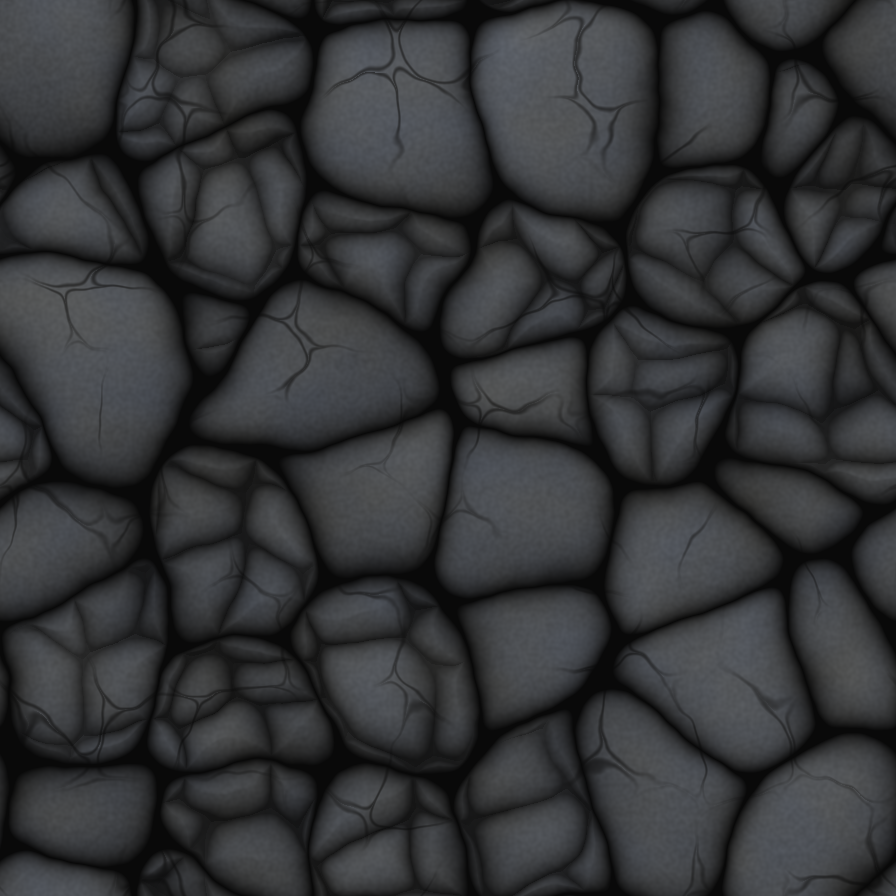
Give the GLSL for this texture, as a WebGL 1 fragment shader.

```glsl
precision highp float;
uniform vec2 u_resolution;

const vec2 LIGHT = vec2(-0.35, 0.94);

struct Stone {
  float edge;   // distance to the rounded outline
  vec2 slope;   // direction towards the nearest outline
  vec2 offset;  // position relative to the stone centre
  vec3 id;      // random values of the stone
};

vec3 hash3(vec2 cell, float seed) {
  vec3 h = fract(vec3(cell.xyx + seed) * vec3(0.1031, 0.1030, 0.0973));
  h += dot(h, h.yxz + 33.33);
  return fract((h.xxy + h.yzz) * h.zyx);
}

vec2 wrapCell(vec2 cell, float count) {
  return cell - count * floor((cell + 0.5) / count);
}

float cornerNoise(vec2 cell, vec2 f, float count, float seed) {
  float angle = 6.2832 * hash3(wrapCell(cell, count), seed).x;
  return dot(vec2(cos(angle), sin(angle)), f);
}

// Gradient noise that repeats after one canvas
float noise(vec2 p, float count, float seed) {
  vec2 q = p * count, c = floor(q), f = q - c;
  vec2 u = f * f * f * (f * (f * 6.0 - 15.0) + 10.0);
  vec2 e = vec2(1.0, 0.0);
  float low = mix(cornerNoise(c, f, count, seed),
                  cornerNoise(c + e, f - e, count, seed), u.x);
  float high = mix(cornerNoise(c + e.yx, f - e.yx, count, seed),
                   cornerNoise(c + 1.0, f - 1.0, count, seed), u.x);
  return mix(low, high, u.y);
}

vec2 warp(vec2 p, float count, float seed) {
  return vec2(noise(p, count, seed), noise(p, count, seed + 7.0));
}

float relief(vec2 p) {
  float sum = 0.0, amp = 0.5, count = 12.0;
  for (int i = 0; i < 4; i++) {
    sum += amp * noise(p, count, 50.0 + count);
    amp *= 0.6;
    count *= 2.0;
  }
  return sum;
}

// Weighted cells with softly rounded corners
Stone stones(vec2 p, float count, float seed, float spread) {
  vec2 q = p * count, base = floor(q), nearCell = base, nearest = vec2(0.0);
  float best = 1e3;
  Stone s;
  for (int j = -2; j <= 2; j++) for (int i = -2; i <= 2; i++) {
    vec2 cell = base + vec2(float(i), float(j));
    vec3 id = hash3(wrapCell(cell, count), seed);
    vec2 r = cell + 0.12 + 0.76 * id.xy - q;
    float power = dot(r, r) - spread * id.z;
    if (power < best) {
      best = power;
      nearCell = cell;
      nearest = r;
      s.id = id;
    }
  }
  const float SHARPNESS = 15.0;
  float sum = 1e-6;
  vec2 slope = vec2(0.0);
  for (int j = -2; j <= 2; j++) for (int i = -2; i <= 2; i++) {
    if (i == 0 && j == 0) continue;
    vec2 cell = nearCell + vec2(float(i), float(j));
    vec3 id = hash3(wrapCell(cell, count), seed);
    vec2 r = cell + 0.12 + 0.76 * id.xy - q;
    vec2 gap = r - nearest;
    float span = length(gap);
    float d = (dot(r, r) - spread * id.z - best) / (2.0 * span);
    float w = exp(-SHARPNESS * d);
    sum += w;
    slope += w * gap / span;
  }
  s.edge = -log(sum) / (SHARPNESS * count);
  s.slope = slope / sum;
  s.offset = -nearest / count;
  return s;
}

void main() {
  vec2 p = gl_FragCoord.xy / u_resolution;
  vec2 bent = p + 0.045 * warp(p, 5.0, 3.0) + 0.010 * warp(p, 15.0, 21.0)
            + 0.002 * warp(p, 48.0, 33.0);

  // Large stones, some of them split into smaller ones
  Stone big = stones(bent, 6.0, 11.0, 0.5);
  Stone small = stones(bent, 11.0, 37.0, 0.45);
  float split = step(0.42, fract(big.id.x * 7.3 + big.id.y * 3.1));
  float shallow = 0.003 + 0.012 * max(noise(p, 6.0, 61.0), 0.0);
  float inner = mix(1.0, max(small.edge, 0.0) + shallow, split);
  float useSmall = smoothstep(-0.004, 0.004, big.edge - inner);
  float edge = max(min(big.edge, inner), 0.0);
  vec2 slope = mix(big.slope, small.slope, useSmall);

  // Rounded body, tilt and side light
  float body = 1.0 - exp(-edge / 0.0135);
  vec2 tilt = mix(big.id.yz, small.id.yz, split) - 0.5;
  vec2 offset = mix(big.offset, small.offset, split);
  float tone = 0.92 + 0.16 * mix(big.id.x, small.id.x, split);
  tone += 2.2 * dot(tilt, offset);
  tone += 0.24 * dot(slope, LIGHT) * exp(-edge / 0.025);

  // Weathered surface, fine grain and hairline cracks
  float bumps = relief(p) - relief(p + LIGHT * 0.004);
  float grain = noise(p, 190.0, 71.0) + 0.6 * noise(p, 110.0, 73.0);
  tone += 0.28 * bumps + 0.10 * noise(p, 9.0, 77.0) + 0.09 * grain;
  vec2 torn = bent + 0.03 * warp(p, 11.0, 81.0) + 0.008 * warp(p, 37.0, 85.0);
  float line = 1.0 - smoothstep(0.0, 0.0032, abs(stones(torn, 9.0, 91.0, 0.3).edge));
  float crack = line * smoothstep(-0.15, 0.3, noise(p, 8.0, 95.0));
  tone *= 1.0 - 0.5 * crack;

  // Cool slate with faint blue and brown stains
  float value = 0.035 + 0.285 * body * tone;
  vec3 slate = mix(vec3(1.0), vec3(0.965, 1.0, 1.05), clamp(value * 3.2, 0.0, 1.0));
  float stain = noise(p, 10.0, 101.0) + 0.5 * noise(p, 26.0, 103.0);
  slate += vec3(-0.04, -0.01, 0.06) * stain;
  gl_FragColor = vec4(clamp(value * slate, 0.0, 1.0), 1.0);
}
```
